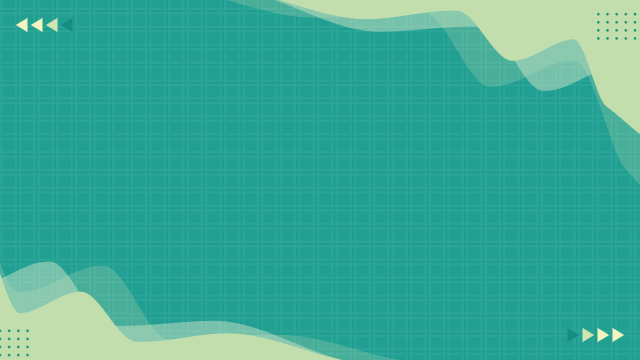
Write a Shadertoy shader that draws this background.

```glsl
#define CANVAS vec2(768.0, 432.0)
#define TEAL vec3(0.132, 0.625, 0.578)
#define DARK_TEAL vec3(0.09, 0.55, 0.50)
#define CREAM vec3(0.76, 0.87, 0.68)
#define MIST vec3(0.80, 0.89, 0.77)
#define IVORY vec3(0.95, 0.96, 0.74)
#define GRID_CELL vec2(22.35, 21.5)
#define GRID_SHIFT vec2(21.5, 13.3)
#define DOT_STEP vec2(11.0, 9.7)
#define DOT_RADIUS 1.6
#define ARROW_STEP 18.0
#define CORNER_SHIFT vec2(56.0, 9.0)

// Coverage of a signed distance, smoothed over one screen pixel
float cover(float dist) {
    float pixel = CANVAS.y / iResolution.y;
    return clamp(0.5 - dist / pixel, 0.0, 1.0);
}

float ramp(float from, float to, float x) {
    return smoothstep(from, to, x);
}

// Depth below the top edge of the cream, mist and faint waves
vec3 waveDepth(float x) {
    float cream = -14.0 + 37.0 * ramp(260.0, 440.0, x) - 10.0 * ramp(440.0, 540.0, x)
        + 60.0 * ramp(548.0, 615.0, x) - 26.0 * ramp(615.0, 690.0, x)
        + 70.0 * ramp(688.0, 728.0, x) + 58.0 * ramp(700.0, 800.0, x);
    float mist = -14.0 + 52.0 * ramp(265.0, 455.0, x) - 6.0 * ramp(455.0, 565.0, x)
        + 77.0 * ramp(580.0, 652.0, x) - 28.0 * ramp(655.0, 740.0, x);
    float faint = -12.0 + 33.0 * ramp(200.0, 375.0, x) - 6.0 * ramp(400.0, 500.0, x)
        + 89.0 * ramp(508.0, 588.0, x) - 31.0 * ramp(592.0, 685.0, x)
        + 110.0 * ramp(690.0, 750.0, x) + 60.0 * ramp(720.0, 800.0, x);
    return vec3(cream, mist, faint);
}

// Layer coverage, with the vertical gap corrected by the slope
vec3 waveCover(vec2 p) {
    vec3 slope = 0.5 * (waveDepth(p.x + 1.0) - waveDepth(p.x - 1.0));
    vec3 dist = (p.y - waveDepth(p.x)) / sqrt(1.0 + slope * slope);
    return vec3(cover(dist.x), cover(dist.y), cover(dist.z));
}

// Rounded tiles with pale rims on either side of a thin dark seam
vec3 gridColor(vec2 p) {
    vec2 seam = abs(mod(p - GRID_SHIFT + 0.5 * GRID_CELL, GRID_CELL) - 0.5 * GRID_CELL);
    vec2 rim = 1.0 - smoothstep(0.6, 2.0, abs(seam - 2.6));
    vec2 groove = 1.0 - smoothstep(0.3, 1.6, seam);
    vec3 color = TEAL + vec3(0.035, 0.022, 0.016) * max(rim.x, rim.y);
    return color - 0.014 * max(groove.x, groove.y);
}

// Block of five by four dots starting at p = 0
float dots(vec2 p) {
    vec2 cell = clamp(round(p / DOT_STEP), vec2(0.0), vec2(4.0, 3.0));
    return cover(length(p - cell * DOT_STEP) - DOT_RADIUS);
}

// Row of four arrowheads pointing left
vec3 addArrows(vec3 color, vec2 p) {
    for (int i = 0; i < 4; i++) {
        vec2 q = p - vec2(19.0 + ARROW_STEP * float(i), 30.0);
        float triangle = max((abs(q.y) - 0.61 * q.x) * 0.85, q.x - 14.0);
        vec3 tint = i == 3 ? DARK_TEAL : mix(IVORY, CREAM, i == 2 ? 0.7 : 0.0);
        color = mix(color, tint, cover(triangle));
    }
    return color;
}

void mainImage(out vec4 fragColor, in vec2 fragCoord) {
    // Canvas units, measured down from the top left
    vec2 p = fragCoord / iResolution.xy * CANVAS;
    p.y = CANVAS.y - p.y;
    vec2 turned = CANVAS - p;

    // Waves in the upper right and, half turned, in the lower left
    vec3 wave = max(waveCover(p), waveCover(turned - CORNER_SHIFT));
    vec3 color = gridColor(p);
    color = mix(color, CREAM, 0.24 * wave.z);
    color = mix(color, MIST, 0.5 * wave.y);
    color = mix(color, CREAM, wave.x);

    // Corner ornaments
    float dotMask = max(dots(p - vec2(718.0, 17.0)), dots(p - vec2(-11.0, 397.0)));
    color = mix(color, DARK_TEAL, 0.9 * dotMask);
    color = addArrows(color, p);
    color = addArrows(color, turned);

    fragColor = vec4(color, 1.0);
}
```
